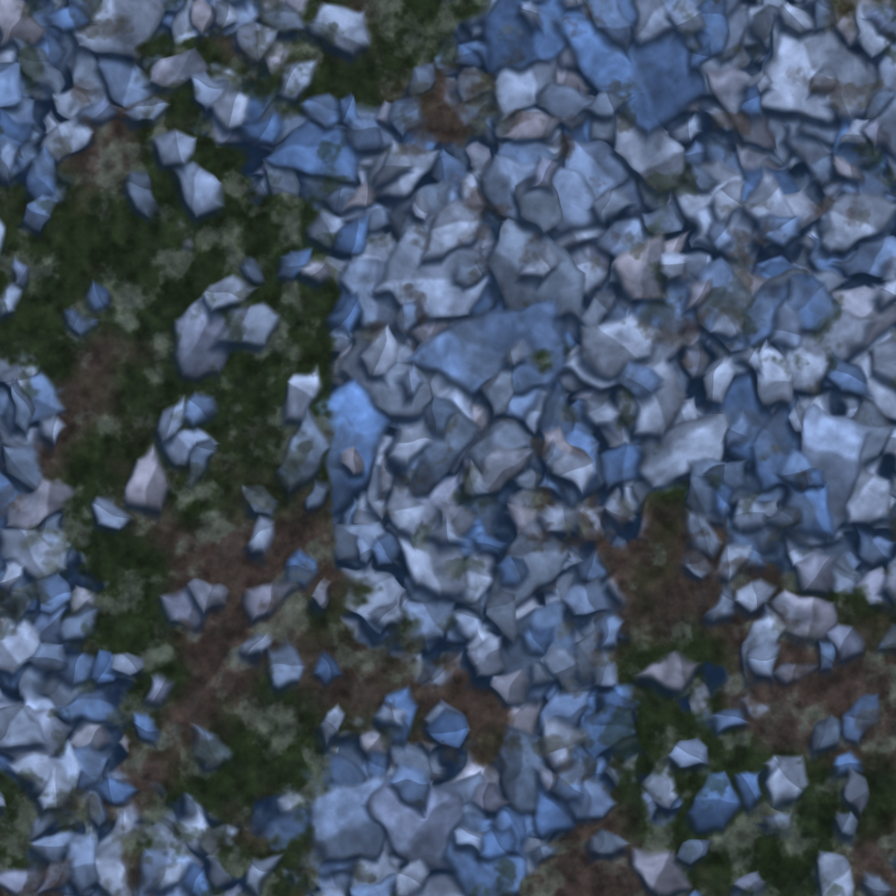
Reproduce this texture procedurally as a Shadertoy shader.

```glsl
// Angular blue-grey rubble with dark crevices and irregular patches of moss.
// Layers of jittered grid cells each place a cut polygon with a cast shadow;
// fractal noise spreads the moss, tints the stone and roughens the outlines.

const vec3 PALE   = vec3(0.55, 0.62, 0.76);
const vec3 BLUE   = vec3(0.33, 0.45, 0.66);
const vec3 SLATE  = vec3(0.34, 0.40, 0.50);
const vec3 WARM   = vec3(0.53, 0.52, 0.59);
const vec3 NAVY   = vec3(0.10, 0.16, 0.25);
const vec3 MOSS   = vec3(0.12, 0.16, 0.10);
const vec3 EARTH  = vec3(0.22, 0.19, 0.18);
const vec3 LICHEN = vec3(0.31, 0.34, 0.32);

const float SOFTNESS = 0.0032;              // edge blur, canvas units
const float MOSS_LEVEL = 0.55;              // higher leaves less moss
const vec2 SHADOW_SHIFT = vec2(0.004, 0.010);
const float TAU = 6.28318;

vec3 hash3(vec2 p) {
    vec3 q = fract(p.xyx * vec3(0.1031, 0.1030, 0.0973));
    q += dot(q, q.yxz + 33.33);
    return fract((q.xxy + q.yzz) * q.zyx);
}

float noise(vec2 p) {
    vec2 i = floor(p), f = fract(p);
    f = f * f * (3.0 - 2.0 * f);
    float low = mix(hash3(i).x, hash3(i + vec2(1, 0)).x, f.x);
    float high = mix(hash3(i + vec2(0, 1)).x, hash3(i + vec2(1, 1)).x, f.x);
    return mix(low, high, f.y);
}

float fbm(vec2 p) {
    float sum = 0.0, amp = 0.533;
    for (int k = 0; k < 4; k++) {
        sum += amp * noise(p);
        p = mat2(1.6, 1.2, -1.2, 1.6) * p + 17.3;
        amp *= 0.5;
    }
    return sum;
}

// Moss density, thicker toward the bottom
float mossField(vec2 uv) {
    float n = 0.68 * noise(uv * 4.2 + 41.0) + 0.32 * noise(uv * 9.7 + 12.0);
    return n + 0.20 * (0.5 - uv.y);
}

vec3 groundColor(vec2 uv) {
    vec3 c = mix(MOSS, EARTH, smoothstep(0.42, 0.65, fbm(uv * 8.0 + 5.0)));
    c = mix(c, LICHEN, 0.8 * smoothstep(0.50, 0.74, fbm(uv * 34.0 + 9.0)));
    return c * (0.55 + 0.9 * fbm(uv * 75.0));
}

// Distance to a convex polygon cut by six irregular planes
float chippedStone(vec2 p, vec2 id, float radius) {
    float d = -1.0;
    for (int k = 0; k < 6; k++) {
        vec3 h = hash3(id + float(k) * 13.7);
        float a = (float(k) + 0.85 * h.x) * TAU / 6.0;
        d = max(d, dot(p, vec2(cos(a), sin(a))) - radius * (0.68 + 0.42 * h.y));
    }
    return d;
}

vec3 stoneColor(vec2 uv, vec2 q, vec3 h) {
    vec3 c = mix(BLUE, PALE, smoothstep(0.1, 0.75, h.x));
    c = mix(c, SLATE, 0.8 * smoothstep(0.6, 0.9, h.y));
    c = mix(c, WARM, 0.6 * smoothstep(0.78, 0.95, h.z));
    // One broken facet, then light from above and mottling
    float a = h.z * TAU;
    float facet = dot(q, vec2(cos(a), sin(a))) - 0.22 * (h.y - 0.3);
    c *= mix(1.04, 0.78, smoothstep(-0.03, 0.05, facet));
    c *= 0.98 + 0.28 * q.y;
    float grain = fbm(uv * 48.0 + h.xy * 9.0);
    c = mix(c, SLATE * 0.85, 0.55 * smoothstep(0.50, 0.76, fbm(uv * 23.0 + h.yz * 7.0)));
    return c * (0.73 + 0.54 * grain);
}

// One layer; "share" is the part of cells filled, "shyness" how far moss repels
void drawStones(inout vec3 color, vec2 uv, float cells, float seed, float share, float shyness) {
    vec2 g = uv * cells, base = floor(g);
    for (int j = 1; j >= -1; j--)
    for (int i = -1; i <= 1; i++) {
        vec2 id = base + vec2(i, j) + seed;
        vec3 h = hash3(id), look = hash3(id + 71.7), form = hash3(id + 137.3);
        vec2 centre = base + vec2(i, j) + 0.15 + 0.7 * h.xy;
        vec2 q = g - centre;
        if (h.z > share || dot(q, q) > 1.3) continue;
        float moss = mossField(centre / cells) + 0.12 * (form.z - 0.5);
        if (shyness * (moss - MOSS_LEVEL) > 0.0) continue;

        // Random turn and stretch
        float a = form.x * TAU, radius = mix(0.36, 0.60, form.y);
        mat2 turn = mat2(cos(a), sin(a), -sin(a), cos(a));
        vec2 stretch = vec2(0.83, 1.0 + 0.45 * look.y);
        float d = chippedStone(turn * q * stretch, id, radius) / cells;
        vec2 lit = q + SHADOW_SHIFT * cells * (0.4 + 0.6 * look.x);
        float shade = chippedStone(turn * lit * stretch, id, radius) / cells;

        color = mix(color, NAVY * 0.85, 0.78 * smoothstep(0.007, -0.005, shade));
        vec3 face = stoneColor(uv, q, look);
        face *= mix(0.80, 1.0, smoothstep(0.0, -0.008, d));
        float soft = SOFTNESS * (0.7 + 0.8 * form.z);
        color = mix(color, face, smoothstep(soft, -soft, d));
    }
}

void mainImage(out vec4 fragColor, in vec2 fragCoord) {
    vec2 uv = fragCoord / iResolution.y;
    vec2 rough = vec2(noise(uv * 55.0), noise(uv * 55.0 + 31.0)) - 0.5;
    vec2 p = uv + 0.009 * rough;

    // Crevices and packed rubble
    vec3 ground = groundColor(uv);
    vec3 color = mix(NAVY, SLATE, 0.7 * smoothstep(0.35, 0.75, fbm(uv * 28.0)));
    drawStones(color, p, 25.0, 11.0, 0.95, 0.0);
    drawStones(color, p, 18.0, 53.0, 0.85, 1.0);
    drawStones(color, p, 13.0, 97.0, 0.75, 1.0);
    drawStones(color, p, 9.5, 151.0, 0.50, 1.0);

    // Moss creeping over the stones, then loose chips on top
    float cover = mossField(uv) - MOSS_LEVEL + 0.38 * (fbm(uv * 20.0 + 3.0) - 0.5);
    color = mix(color, ground, 0.94 * smoothstep(-0.025, 0.045, cover));
    drawStones(color, p, 17.0, 211.0, 0.17, 0.0);
    drawStones(color, p, 29.0, 263.0, 0.20, 0.0);

    // Fine moss flecks and overall grain
    float fleck = smoothstep(0.60, 0.76, fbm(uv * 30.0 + 61.0));
    color = mix(color, ground, 0.5 * fleck);
    color *= 0.92 + 0.16 * noise(uv * 110.0);
    fragColor = vec4(clamp(color, 0.0, 1.0), 1.0);
}
```
